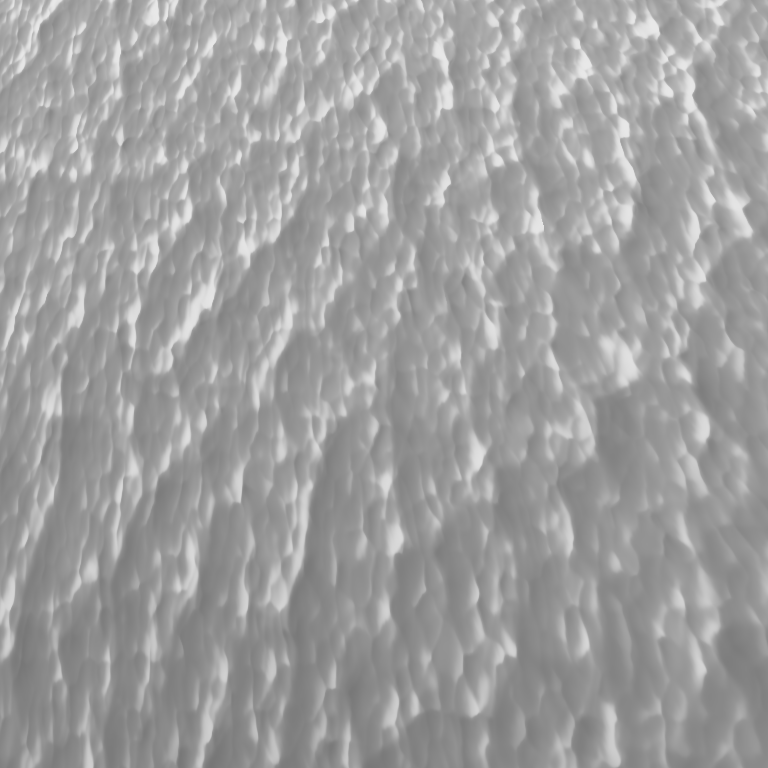
Write a WebGL 2 fragment shader that draws this texture.

```glsl
#version 300 es
precision highp float;

uniform vec2 u_resolution;
out vec4 fragColor;

// Tunable values
const vec2 COARSE_CELLS = vec2(14.0, 8.5);
const vec2 MID_CELLS = vec2(30.0, 17.0);
const vec2 FINE_CELLS = vec2(62.0, 33.0);
const vec2 LIGHT_DIR = vec2(0.88, -0.47);
const float COARSE_RELIEF = 0.13;
const float MID_RELIEF = 0.12;
const float FINE_RELIEF = 0.11;
const float FINE_MOTTLE = 0.10;
const float GLINT_STRENGTH = 0.24;
const float TONE_BOTTOM = 0.545;
const float TONE_TOP = 0.675;

vec3 hash3(vec2 cell) {
    vec3 h = fract(vec3(cell.xyx) * vec3(0.1031, 0.1030, 0.0973));
    h += dot(h, h.yxz + 33.33);
    return fract((h.xxy + h.yzz) * h.zyx);
}

// Layered sines, roughly -1 to 1
float waves(vec2 p) {
    float sum = 0.0;
    float amplitude = 0.5;
    for (int i = 0; i < 4; i++) {
        sum += amplitude * sin(p.x + 1.7 * sin(p.y)) * cos(p.y - 0.6 * p.x);
        p = mat2(1.5, 1.1, -1.1, 1.5) * p + 2.3;
        amplitude *= 0.5;
    }
    return sum;
}

// Soft cellular domes: xy is the blended slope, z a blended random shade
vec3 domes(vec2 p, float crispness) {
    vec2 cell = floor(p);
    vec2 local = p - cell;
    vec3 blend = vec3(0.0);
    float total = 0.0;
    for (int y = -1; y <= 1; y++) {
        for (int x = -1; x <= 1; x++) {
            vec2 neighbour = vec2(x, y);
            vec3 random = hash3(cell + neighbour + 40.0);
            vec2 offset = local - neighbour - random.xy;
            float weight = exp(-crispness * dot(offset, offset));
            blend += weight * vec3(offset, random.z - 0.5);
            total += weight;
        }
    }
    return blend / max(total, 1e-6);
}

// Foreshortened surface: narrow folds at left, fanning out from the top
vec2 surfaceCoords(vec2 uv) {
    float x = uv.x * (1.25 - 0.3 * uv.x) - 0.45;
    float y = uv.y * (0.85 + 0.33 * uv.y * uv.y);
    vec2 p = vec2(x * (1.0 + 0.35 * uv.y * uv.y), y);
    p.x += 0.2 * uv.y * uv.x;
    vec2 bend = vec2(waves(p * vec2(13.0, 9.0)), waves(p * vec2(11.0, 8.0) + 5.0));
    return p + bend * vec2(0.007, 0.012);
}

void main() {
    vec2 uv = gl_FragCoord.xy / u_resolution;
    vec2 p = surfaceCoords(uv);
    vec2 ripple = vec2(waves(p * vec2(75.0, 42.0)), waves(p * vec2(68.0, 38.0) + 9.0));
    vec2 q = p + ripple * vec2(0.0035, 0.006);

    // Slopes toward the light at three scales
    vec3 fineDomes = domes(q * FINE_CELLS + 31.0, 7.0);
    float coarse = dot(domes(q * COARSE_CELLS, 12.0).xy, LIGHT_DIR);
    float mid = dot(domes(q * MID_CELLS + 17.0, 8.0).xy, LIGHT_DIR);
    float fine = dot(fineDomes.xy, LIGHT_DIR);

    // Fine grain gathers on the lit flanks and toward the top
    float patches = 0.5 + 0.5 * waves(p * vec2(38.0, 23.0) + 3.0);
    float lit = smoothstep(-0.3, 0.35, coarse);
    float grain = mix(0.35, 1.0, lit) * mix(0.65, 1.15, patches);
    grain *= mix(0.85, 1.3, uv.y * uv.y);

    // Broad shading
    float tone = mix(TONE_BOTTOM, TONE_TOP, uv.y);
    tone += 0.03 * (uv.x - 0.5) * (1.0 - uv.y);
    tone += 0.012 * waves(uv * vec2(6.0, 5.0) + 1.0);

    // Relief, mottling and soft moist highlights
    tone += COARSE_RELIEF * coarse;
    tone += grain * (MID_RELIEF * mid + FINE_RELIEF * fine);
    tone += grain * FINE_MOTTLE * fineDomes.z;
    float facing = 0.35 * coarse + 0.5 * mid + 0.5 * fine + 0.5 * fineDomes.z;
    float glint = smoothstep(0.06, 0.6, facing) * grain;
    tone += GLINT_STRENGTH * glint * mix(0.8, 1.3, uv.y);

    // Rolls off the brightest and darkest values
    tone = 0.62 + 0.3 * tanh((tone - 0.62) / 0.3);
    fragColor = vec4(vec3(tone), 1.0);
}
```
